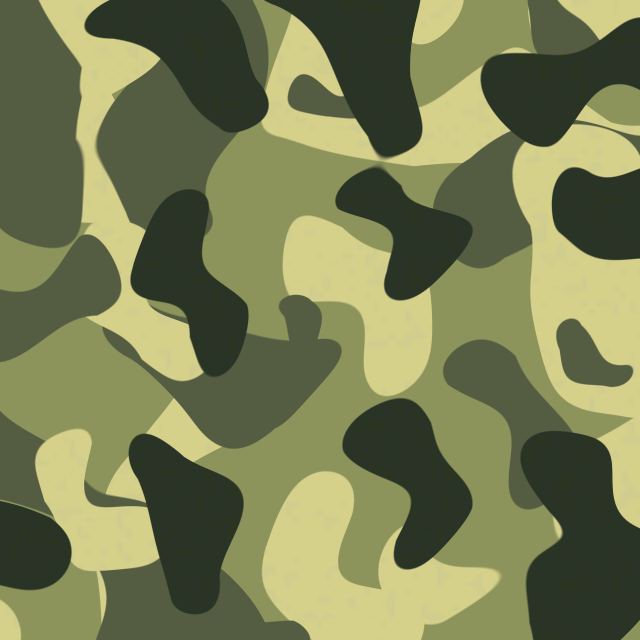
A WebGL 2 fragment shader for this pattern:

```glsl
#version 300 es
precision highp float;

uniform vec2 u_resolution;
out vec4 outColor;

float hash(vec2 p) {
    return fract(sin(dot(p, vec2(127.1, 311.7))) * 43758.5453);
}

vec2 hash2(vec2 p) {
    return vec2(hash(p), hash(p + 37.3));
}

float noise(vec2 p) {
    vec2 i = floor(p), f = fract(p);
    vec2 u = f * f * f * (f * (f * 6.0 - 15.0) + 10.0);
    return mix(mix(hash(i), hash(i + vec2(1, 0)), u.x),
               mix(hash(i + vec2(0, 1)), hash(i + vec2(1, 1)), u.x), u.y);
}

float smoothMin(float a, float b, float k) {
    float h = max(k - abs(a - b), 0.0) / k;
    return min(a, b) - h * h * k * 0.25;
}

// Bent, pinched capsule lying along the x axis
float bentCapsule(vec2 p, float halfLen, float radius, vec2 shape) {
    float t = p.x / halfLen;
    p.y -= 0.5 * radius * sin(2.0 * t + 6.28 * shape.x);
    float pinch = 1.0 + 0.28 * cos(2.6 * clamp(t, -1.0, 1.0) + 6.28 * shape.y);
    return length(vec2(max(abs(p.x) - halfLen, 0.0), p.y)) - radius * pinch;
}

// Distance to a jittered grid of patches that flow into each other
float patches(vec2 p, float scale, float halfLen, float radius, float seed) {
    vec2 w = p * 5.0 + seed * 3.7;
    p += 0.06 * (vec2(noise(w), noise(w + 51.7)) - 0.5);
    vec2 q = p * scale + seed * 1.37;
    vec2 cell = floor(q);
    float d = 9.0;
    for (int y = -1; y <= 1; y++) {
        for (int x = -1; x <= 1; x++) {
            vec2 id = cell + vec2(x, y);
            vec2 key = id + seed * 11.3;
            vec2 v = q - id - 0.5 - 0.45 * (hash2(key) - 0.5);
            vec2 rnd = hash2(key + 5.9);
            float angle = -0.65 + 1.7 * (rnd.x - 0.5);
            float size = 0.65 + 0.85 * rnd.y * rnd.y;
            vec2 dir = vec2(cos(angle), sin(angle));
            vec2 local = vec2(dot(v, dir), dot(v, vec2(-dir.y, dir.x))) / size;
            float b = size * bentCapsule(local, halfLen, radius, hash2(key + 9.1));
            d = smoothMin(d, b, 0.14);
        }
    }
    return d / scale;
}

void main() {
    float side = min(u_resolution.x, u_resolution.y);
    vec2 p = gl_FragCoord.xy / side;
    float soft = max(0.0015, 0.75 / side);

    // Cloth colours, sand and dark faintly mottled
    float mottle = smoothstep(0.6, 0.9, noise(p * 80.0));
    vec3 sand = mix(vec3(0.84, 0.82, 0.54), vec3(0.79, 0.79, 0.57), 0.5 * mottle);
    vec3 olive = vec3(0.55, 0.58, 0.36);
    vec3 moss = vec3(0.33, 0.36, 0.26);
    vec3 dark = mix(vec3(0.16, 0.20, 0.15), vec3(0.18, 0.21, 0.11), 0.5 * mottle);

    // Broad patches, then sand lobes, then small moss and dark shapes
    vec3 color = sand;
    color = mix(olive, color, smoothstep(-soft, soft, patches(p, 2.0, 0.35, 0.32, 1.0)));
    color = mix(moss, color, smoothstep(-soft, soft, patches(p, 2.2, 0.30, 0.165, 2.0)));
    color = mix(sand, color, smoothstep(-soft, soft, patches(p, 2.4, 0.27, 0.17, 3.0)));
    color = mix(moss, color, smoothstep(-soft, soft, patches(p, 2.3, 0.16, 0.085, 4.0)));
    color = mix(dark, color, smoothstep(-soft, soft, patches(p, 2.8, 0.24, 0.15, 5.0)));

    outColor = vec4(color, 1.0);
}
```
